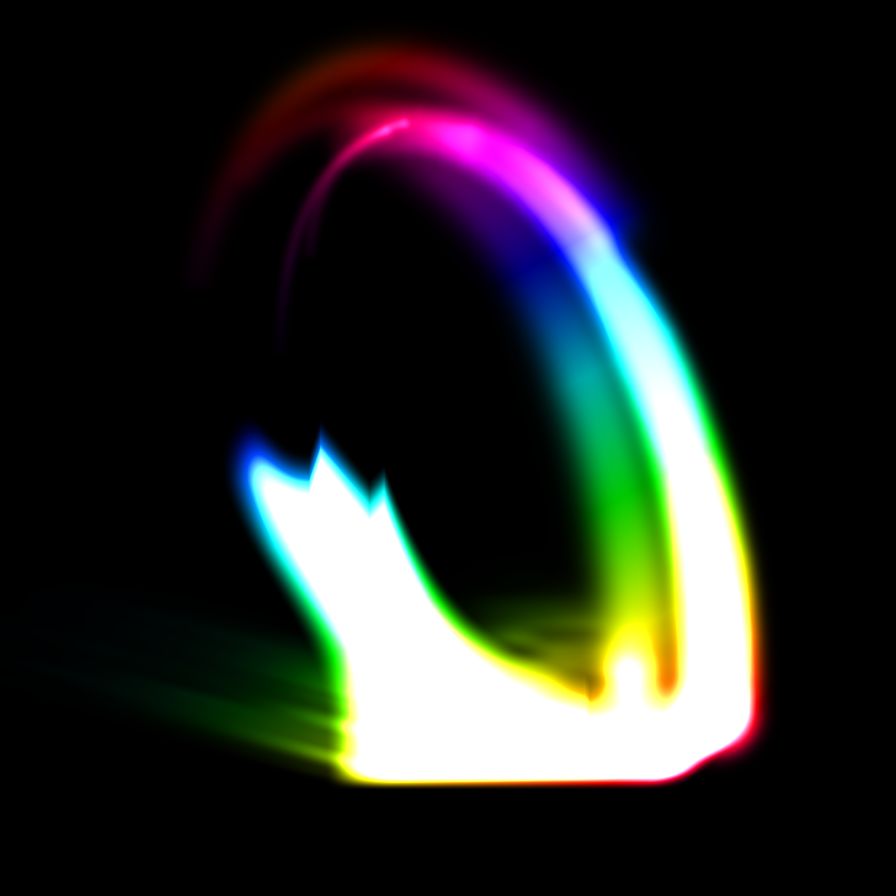
Reproduce this background procedurally as a three.js fragment shader.

```glsl
// A glowing rainbow loop on black: a bright arch sweeps down into a white-hot pool.
// Curved ribbons, a soft-edged pool and streaked spray add up to one light field;
// a slanted spectrum tints it, and strong light burns out to white.

varying vec2 vUv;

const int SEGMENTS = 24;

float hash(vec2 p) {
  return fract(sin(dot(p, vec2(127.1, 311.7))) * 43758.5453);
}

float noise(vec2 p) {
  vec2 i = floor(p);
  vec2 f = fract(p);
  f = f * f * (3.0 - 2.0 * f);
  float low = mix(hash(i), hash(i + vec2(1.0, 0.0)), f.x);
  float high = mix(hash(i + vec2(0.0, 1.0)), hash(i + vec2(1.0, 1.0)), f.x);
  return mix(low, high, f.y);
}

vec3 spectrum(float hue) {
  return clamp(abs(mod(hue * 6.0 + vec3(0.0, 4.0, 2.0), 6.0) - 3.0) - 1.0, 0.0, 1.0);
}

float blob(vec2 p, vec2 center, vec2 radius) {
  vec2 q = (p - center) / radius;
  return exp(-dot(q, q));
}

vec2 bezier(vec2 a, vec2 b, vec2 c, vec2 d, float t) {
  float s = 1.0 - t;
  return s * s * s * a + 3.0 * s * s * t * b + 3.0 * s * t * t * c + t * t * t * d;
}

// Light of a cubic ribbon; width and gain hold their start and end values.
float ribbon(vec2 p, vec2 a, vec2 b, vec2 c, vec2 d, vec2 width, vec2 gain, float sharpness) {
  float nearest = 10.0;
  float along = 0.0;
  vec2 from = a;
  for (int i = 0; i < SEGMENTS; i++) {
    vec2 to = bezier(a, b, c, d, float(i + 1) / float(SEGMENTS));
    vec2 edge = to - from;
    float k = clamp(dot(p - from, edge) / dot(edge, edge), 0.0, 1.0);
    float dist = length(p - from - edge * k);
    if (dist < nearest) {
      nearest = dist;
      along = (float(i) + k) / float(SEGMENTS);
    }
    from = to;
  }
  float w = mix(width.x, width.y, along);
  return mix(gain.x, gain.y, along) * exp(-pow(nearest / w + 0.0001, sharpness));
}

// Left rim of the pool at height y.
float poolLeft(float y) {
  return 0.262 + 0.12 * (1.0 - smoothstep(0.2, 0.5, y));
}

// Jagged crest of the pool: a rounded hump, two peaks and a long falling slope.
float poolTop(float x) {
  float hump = 0.465 + 0.045 * exp(-pow((x - 0.275) / 0.035, 2.0));
  float peak = 0.505 - 1.25 * max(x - 0.358, 0.0) - 3.0 * max(0.358 - x, 0.0);
  float shoulder = 0.455 - 1.05 * abs(x - 0.43);
  float slope = 0.2 + 0.25 * exp(-(x - 0.43) / 0.09);
  float crest = max(peak, shoulder);
  crest = max(crest, hump - 4.0 * max(x - 0.345, 0.0));
  return max(min(crest, slope), 0.215);
}

float pool(vec2 p, float floorMask) {
  float left = poolLeft(p.y);
  float right = 0.845 - 6.0 * pow(max(0.25 - p.y, 0.0), 2.0);
  float top = poolTop(p.x);
  float sides = smoothstep(left - 0.02, left + 0.06, p.x)
              * (1.0 - smoothstep(right - 0.03, right + 0.015, p.x));
  return 3.4 * sides * floorMask * (1.0 - smoothstep(top - 0.055, top + 0.03, p.y));
}

// Slanted streaks thrown out from the left rim.
float spray(vec2 p, float floorMask) {
  float lane = p.y + 0.27 * p.x;
  float reach = exp(-abs(p.x - poolLeft(p.y)) / 0.075);
  float band = smoothstep(0.222, 0.265, lane) * (1.0 - smoothstep(0.26, 0.4, lane));
  float streaks = 0.25 + 0.95 * noise(vec2(lane * 75.0, p.x * 5.0));
  return reach * band * streaks * floorMask;
}

void main() {
  vec2 p = vUv;
  float floorMask = smoothstep(0.118, 0.142, p.y);

  // Main arch: bright streak and its soft inner band
  float light = ribbon(p, vec2(0.391, 0.837), vec2(0.599, 0.948), vec2(0.822, 0.531),
                       vec2(0.8, 0.205), vec2(0.024, 0.042), vec2(0.15, 3.0), 3.5);
  light += ribbon(p, vec2(0.417, 0.857), vec2(0.573, 0.805), vec2(0.71, 0.57),
                  vec2(0.716, 0.245), vec2(0.035, 0.044), vec2(0.2, 0.95), 2.5);

  // Faint outer veils and thin threads at the upper left
  light += ribbon(p, vec2(0.221, 0.694), vec2(0.286, 0.974), vec2(0.495, 1.013),
                  vec2(0.677, 0.753), vec2(0.016, 0.032), vec2(0.04, 0.7), 2.0);
  light += ribbon(p, vec2(0.28, 0.805), vec2(0.339, 0.896), vec2(0.43, 0.883),
                  vec2(0.521, 0.85), vec2(0.015, 0.022), vec2(0.08, 0.4), 2.0);
  light += ribbon(p, vec2(0.345, 0.72), vec2(0.352, 0.79), vec2(0.378, 0.83),
                  vec2(0.43, 0.852), vec2(0.008), vec2(0.06, 0.38), 2.0);
  light += ribbon(p, vec2(0.313, 0.61), vec2(0.315, 0.75), vec2(0.36, 0.84),
                  vec2(0.45, 0.862), vec2(0.007), vec2(0.03, 0.34), 2.0);

  // Pool, spray, mottled haze and the hot foot of the inner band
  light += pool(p, floorMask) + spray(p, floorMask);
  float mottle = 0.3 + 0.8 * noise(vec2(p.x * 22.0 + p.y * 12.0, p.y * 55.0));
  light += 0.7 * mottle * blob(p, vec2(0.62, 0.265), vec2(0.085, 0.05));
  light += 1.3 * blob(p, vec2(0.7, 0.245), vec2(0.025, 0.03));

  float hue = (0.25 + p.y - 0.55 * p.x) / 0.94;
  vec3 color = spectrum(hue) * light + max(light - 1.0, 0.0);
  gl_FragColor = vec4(clamp(color, 0.0, 1.0), 1.0);
}
```
